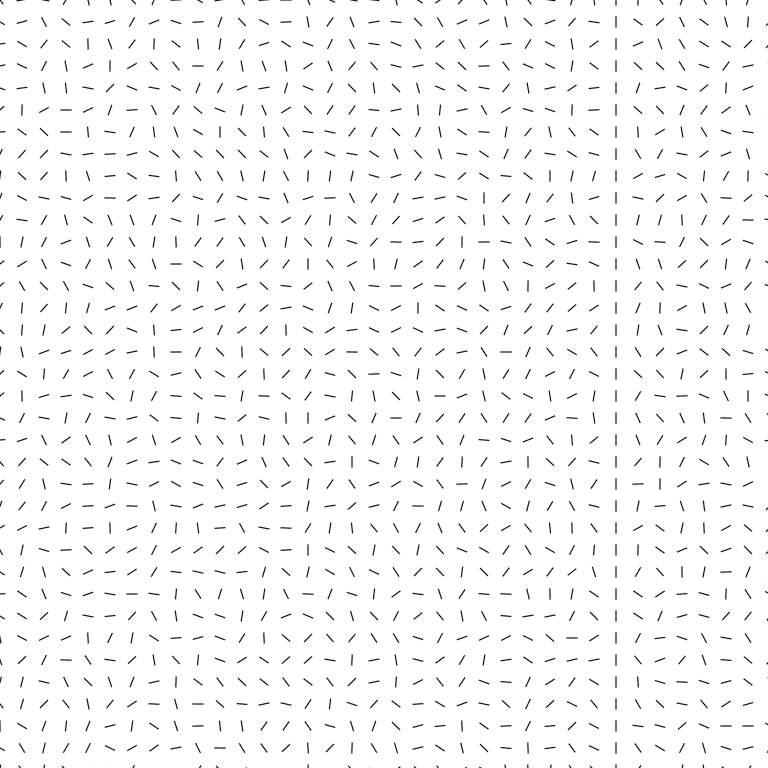
This pattern is drawn by a Shadertoy shader. Its source:

```glsl
const float PI = 3.14159;
const float CELLS = 34.909;         // grid steps across the canvas
const float HALF_LENGTH = 0.245;    // dash sizes in grid steps
const float HALF_WIDTH = 0.027;
const float UPRIGHT_COLUMN = 28.0;
const vec3 PAPER = vec3(1.0);
const vec3 INK = vec3(0.06);

// Layered sines folded into a value from 0 to 1
float cellRandom(vec2 cell) {
    float wave = sin(dot(cell, vec2(12.9898, 78.233)));
    wave += 0.5 * sin(dot(cell, vec2(39.346, 11.135)) + 1.7);
    return fract(wave * 4375.85);
}

// Every dash turns freely, except along the upright column
float dashAngle(vec2 cell, float uprightColumn) {
    bool upright = abs(cell.x - uprightColumn) < 0.5;
    return upright ? 0.5 * PI : PI * cellRandom(cell);
}

float boxDistance(vec2 p, vec2 halfSize) {
    vec2 q = abs(p) - halfSize;
    return length(max(q, 0.0)) + min(max(q.x, q.y), 0.0);
}

float dashDistance(vec2 p, float angle, vec2 halfSize) {
    float c = cos(angle);
    float s = sin(angle);
    vec2 local = vec2(c * p.x + s * p.y, c * p.y - s * p.x);
    return boxDistance(local, halfSize);
}

float coverage(float dist, float pixel) {
    return clamp(0.5 - dist / pixel, 0.0, 1.0);
}

void mainImage(out vec4 fragColor, in vec2 fragCoord) {
    // Grid points start at the upper left corner
    float pixel = CELLS / iResolution.y;
    vec2 grid = vec2(fragCoord.x, iResolution.y - fragCoord.y) * pixel;
    vec2 cell = floor(grid + 0.5);

    // One dash centred on each grid point
    float angle = dashAngle(cell, UPRIGHT_COLUMN);
    float dist = dashDistance(grid - cell, angle, vec2(HALF_LENGTH, HALF_WIDTH));

    fragColor = vec4(mix(PAPER, INK, coverage(dist, pixel)), 1.0);
}
```
